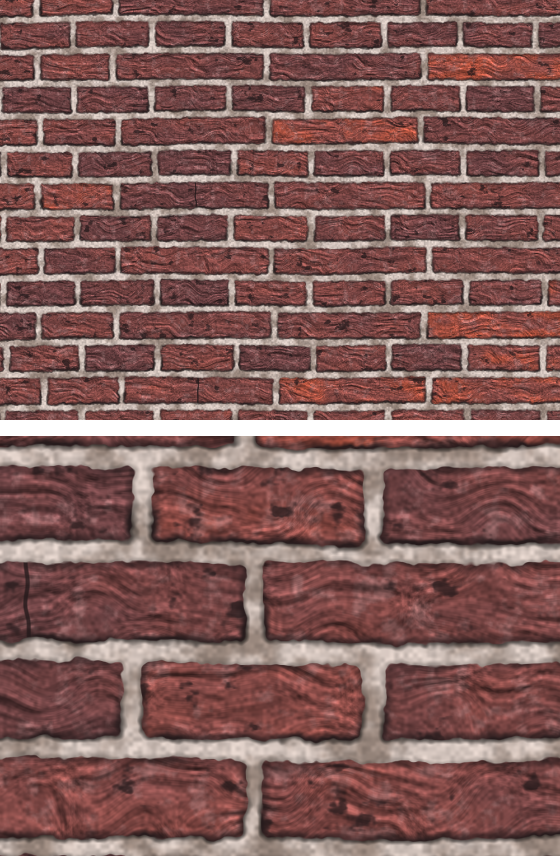
Top, the full canvas; bottom, a detail of the centre.
Give the GLSL for this texture, as a Shadertoy shader.

```glsl
// Weathered red brick wall: courses of headers alternate with courses of stretchers.

// Layout, in canvas heights
const float COURSES = 13.0;        // courses over the canvas height
const float TOP_PHASE = 0.43;      // part of the top course that is cut off
const float HEADER = 0.1833;       // header pitch; a stretcher spans two
const float LEFT_OFFSET = 0.0035;
const float COURSE_DRIFT = 0.006;  // sideways creep per course, in headers
const float JOINT_JITTER = 0.09;   // unevenness of upright joints, in headers
const float MORTAR = 0.0135;       // joint width
const float CORNER = 0.005;
const float ROUGHNESS = 0.0045;    // chipping of brick edges

// Surface
const float RELIEF = 1.7;
const float SEAM_CHANCE = 0.15;    // stretchers made of two butted headers
const vec3 PLUM = vec3(0.40, 0.245, 0.25);
const vec3 RED = vec3(0.56, 0.295, 0.265);
const vec3 EMBER = vec3(0.68, 0.31, 0.23);
const vec3 DUST = vec3(0.60, 0.45, 0.45);
const vec3 SOOT = vec3(0.14, 0.10, 0.105);
const vec3 MORTAR_DARK = vec3(0.60, 0.53, 0.49);
const vec3 MORTAR_LIGHT = vec3(0.85, 0.79, 0.76);

float hash(vec2 p) {
    return fract(sin(dot(p, vec2(127.1, 311.7))) * 43758.5453);
}

float noise(vec2 p) {
    vec2 i = floor(p), f = fract(p);
    f = f * f * (3.0 - 2.0 * f);
    return mix(mix(hash(i), hash(i + vec2(1, 0)), f.x),
               mix(hash(i + vec2(0, 1)), hash(i + vec2(1, 1)), f.x), f.y);
}

float fbm(vec2 p) {
    float sum = 0.0, amp = 0.5;
    for (int i = 0; i < 4; i++) {
        sum += amp * noise(p);
        p = p * 2.03 + 17.3;
        amp *= 0.5;
    }
    return sum / 0.9375;
}

float roundBox(vec2 p, vec2 halfSize, float radius) {
    vec2 q = abs(p) - halfSize + radius;
    return length(max(q, 0.0)) + min(max(q.x, q.y), 0.0) - radius;
}

// Height of the folded clay, with creases running mostly sideways
float clay(vec2 p, vec2 shift) {
    vec2 bend = vec2(noise(p * 24.0 + shift), noise(p * 24.0 + shift + 9.0));
    return fbm(p * vec2(30.0, 90.0) + 3.0 * bend + shift);
}

void mainImage(out vec4 fragColor, in vec2 fragCoord) {
    vec2 p = fragCoord / iResolution.y;
    float pixel = 1.0 / iResolution.y;

    // Course, counted downward from the top
    float v = (1.0 - p.y) * COURSES + TOP_PHASE + 0.10 * (noise(vec2(p.x * 4.0, p.y * 3.0)) - 0.5);
    float row = floor(v);
    bool headerCourse = mod(row, 2.0) > 0.5;

    // Brick ends within the course, in header units
    float u = (p.x - LEFT_OFFSET) / HEADER - COURSE_DRIFT * (row - 6.0);
    u += JOINT_JITTER * (noise(vec2(u * 0.9 + 20.0, row * 7.0)) - 0.5);
    float left = floor(u), right = left + 1.0;
    if (!headerCourse) {
        left = 1.5 + 2.0 * floor((u - 1.5) * 0.5);
        right = left + 2.0;
        if (left < 0.0) {              // half bricks at the left end
            if (u < 0.5) right = 0.5;
            else left = 0.5;
        }
    }
    vec2 id = vec2(left, row);
    float tone = hash(id + 3.7);

    // Chipped, slightly tilted brick outline; local.y points down
    vec2 local = vec2((u - 0.5 * (left + right)) * HEADER, (fract(v) - 0.5) / COURSES);
    local.y += local.x * 0.025 * (hash(id + 5.1) - 0.5);
    vec2 halfSize = 0.5 * (vec2((right - left) * HEADER, 1.0 / COURSES) - MORTAR);
    halfSize -= 0.0018 * vec2(hash(id + 1.3), hash(id + 2.9));
    if (headerCourse) halfSize.y -= 0.001;
    float d = roundBox(local, halfSize, CORNER);
    d += ROUGHNESS * (noise(p * 75.0) - 0.5) + 0.5 * ROUGHNESS * (noise(p * 220.0) - 0.5);

    // Brick colour: own tone, then fired patches and pale dust
    float patches = fbm(p * vec2(14.0, 26.0) + id * 3.1);
    float warmth = tone * 0.75 + (headerCourse ? -0.12 : 0.12) + 0.9 * (patches - 0.45);
    vec3 brick = mix(PLUM, RED, clamp(warmth, 0.0, 1.0));
    brick = mix(brick, EMBER, 0.85 * smoothstep(0.70, 1.05, warmth));
    brick = mix(brick, DUST, 0.45 * smoothstep(0.5, 0.8, fbm(p * 85.0 + 4.0)));

    // Creases lit from above, grain and burnt pits
    vec2 shift = id * 13.7;
    float slope = clay(p, shift) - clay(p + vec2(0.0012, 0.0028), shift);
    brick *= clamp(1.0 + RELIEF * slope, 0.45, 1.45);
    brick *= 0.84 + 0.32 * noise(p * 330.0);
    float pits = smoothstep(0.66, 0.80, fbm(p * vec2(45.0, 60.0) + shift));
    brick = mix(brick, SOOT, 0.75 * pits);

    // Sooty rim, heavier at the lower edge
    float under = smoothstep(-0.010, 0.020, local.y);
    float rim = smoothstep(-0.0075, 0.0, d) * (0.25 + 0.75 * noise(p * 50.0 + 8.0));
    brick = mix(brick, SOOT, clamp(rim * (0.75 + 0.5 * under), 0.0, 0.95));

    // Hairline seam in some stretchers
    float seam = abs(local.x + 0.004 * (noise(p * 60.0) - 0.5));
    if (right - left > 1.5 && hash(id + 8.3) < SEAM_CHANCE)
        brick = mix(brick, SOOT, 0.8 * (1.0 - smoothstep(0.0008, 0.0025, seam)));

    // Sandy mortar, shaded beneath each brick
    vec3 mortar = mix(MORTAR_DARK, MORTAR_LIGHT, smoothstep(0.25, 0.65, fbm(p * 38.0)));
    mortar *= 0.86 + 0.24 * noise(p * 270.0);
    mortar *= 1.0 - (0.20 + 0.35 * under) * (1.0 - smoothstep(0.0, 0.0045, d));

    float cover = 1.0 - smoothstep(-pixel, pixel, d);
    fragColor = vec4(mix(mortar, brick, cover), 1.0);
}
```
